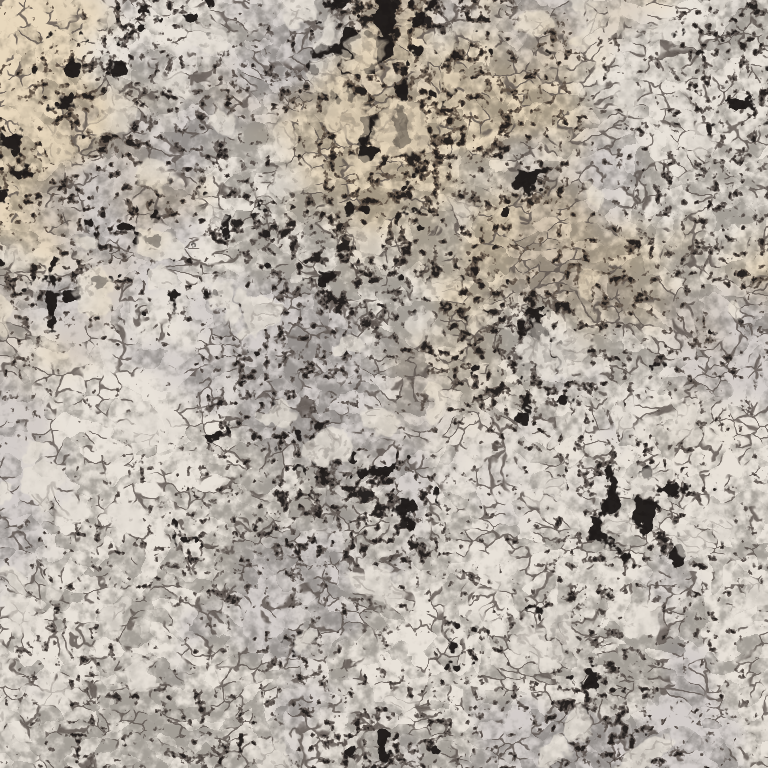
A WebGL 2 fragment shader for this texture:

```glsl
#version 300 es
precision highp float;

#define REGION_SCALE 5.0
#define FLAKE_SCALE vec2(40.0, 54.0)
#define CRYSTAL_SCALE 15.0
#define SPECK_SCALE 118.0
#define BLACK_SCALE 44.0
#define WARP_AMOUNT 0.018
#define CRYSTAL_SHARE 0.38
#define PALE vec3(0.91, 0.885, 0.85)
#define GREY vec3(0.64, 0.62, 0.59)
#define BROWN vec3(0.36, 0.325, 0.305)
#define BLACK vec3(0.12, 0.105, 0.10)

uniform vec2 u_resolution;
out vec4 fragColor;

vec2 hash2(vec2 p) {
    vec3 q = fract(p.xyx * vec3(0.1031, 0.1030, 0.0973));
    q += dot(q, q.yzx + 33.33);
    return fract((q.xx + q.yz) * q.zy);
}

float valueNoise(vec2 p) {
    vec2 cell = floor(p);
    vec2 f = fract(p);
    f = f * f * (3.0 - 2.0 * f);
    float low = mix(hash2(cell).x, hash2(cell + vec2(1.0, 0.0)).x, f.x);
    float high = mix(hash2(cell + vec2(0.0, 1.0)).x, hash2(cell + 1.0).x, f.x);
    return mix(low, high, f.y);
}

float fbm(vec2 p, int octaves) {
    const mat2 turn = mat2(1.6, 1.2, -1.2, 1.6);
    float sum = 0.0, total = 0.0, weight = 0.5;
    for (int i = 0; i < octaves; i++) {
        sum += weight * valueNoise(p);
        total += weight;
        weight *= 0.5;
        p = turn * p + 17.3;
    }
    return sum / total;
}

// Cellular noise: nearest distance, gap to the second nearest, two cell randoms.
vec4 cellular(vec2 p) {
    vec2 base = floor(p);
    float nearest = 8.0, second = 8.0;
    vec2 id = base;
    for (int y = -1; y <= 1; y++) {
        for (int x = -1; x <= 1; x++) {
            vec2 cell = base + vec2(x, y);
            float d = length(cell + hash2(cell) - p);
            if (d < nearest) {
                second = nearest;
                nearest = d;
                id = cell;
            } else {
                second = min(second, d);
            }
        }
    }
    return vec4(nearest, second - nearest, hash2(id + 71.0));
}

void main() {
    vec2 p = gl_FragCoord.xy / u_resolution.y;
    vec2 ragged = vec2(fbm(p * 55.0, 3), fbm(p * 55.0 + 63.0, 3)) - 0.5;
    vec2 flow = vec2(fbm(p * 11.0 + 3.0, 2), fbm(p * 11.0 + 47.0, 2)) - 0.5;
    vec2 warped = p + WARP_AMOUNT * ragged + 0.06 * flow;

    // Broad zones
    float region = fbm(p * REGION_SCALE + 5.0, 4);
    float warm = smoothstep(0.48, 0.66, fbm(p * 3.5 + 31.0, 4)) * smoothstep(0.35, 0.7, p.y);
    float cool = smoothstep(0.52, 0.68, fbm(p * 5.5 + 57.0, 4));
    float cluster = fbm(p * 6.0 + 83.0, 4);

    // Ground of pale and grey flakes
    vec4 flake = cellular(warped * FLAKE_SCALE + 11.0);
    float grain = fbm(p * 115.0 + 43.0, 3);
    float lightness = 0.33 * region + 0.22 * flake.z + 0.45 * grain;
    vec3 color = mix(GREY, PALE, smoothstep(0.28, 0.63, lightness));

    // Large smooth crystals
    vec4 crystal = cellular((p + 0.03 * ragged + 0.05 * flow) * CRYSTAL_SCALE + 23.0);
    float chosen = step(crystal.z, CRYSTAL_SHARE);
    float radius = mix(0.18, 0.46, crystal.w);
    float solid = chosen * (1.0 - smoothstep(radius - 0.04, radius + 0.04, crystal.x));
    solid *= smoothstep(0.0, 0.08, crystal.y);
    color = mix(color, PALE * mix(0.93, 1.0, grain), 0.75 * solid);

    // Warm and cool stains
    color *= mix(vec3(1.0), vec3(1.0, 0.955, 0.87), warm);
    color *= mix(vec3(1.0), vec3(0.91, 0.91, 0.935), cool * (1.0 - solid));

    // Broken cracks along flake borders
    float broken = smoothstep(0.52, 0.64, valueNoise(p * 60.0 + 7.0));
    float crack = broken * (1.0 - smoothstep(0.04, 0.16, flake.y));
    color = mix(color, BROWN, 0.8 * crack * (1.0 - 0.7 * solid));

    // Fine specks with darker cores, denser in the grey zones
    float density = 0.28 * (0.5 - region) + 0.3 * (cluster - 0.5);
    float speck = fbm((p + 0.3 * WARP_AMOUNT * ragged) * SPECK_SCALE, 3) + density;
    vec3 speckColor = mix(BROWN, BROWN * vec3(1.06, 1.0, 0.9), warm);
    speckColor = mix(speckColor, BLACK, smoothstep(0.74, 0.84, speck));
    color = mix(color, speckColor, 0.95 * smoothstep(0.63, 0.74, speck) * (1.0 - 0.8 * solid));

    // Black mineral clusters
    float mineral = 0.55 * fbm(p * BLACK_SCALE + 19.0, 4) + 0.45 * cluster;
    float dark = smoothstep(0.655, 0.685, mineral) * (1.0 - 0.6 * solid);
    color = mix(color, BLACK, 0.97 * dark);

    fragColor = vec4(color, 1.0);
}
```
